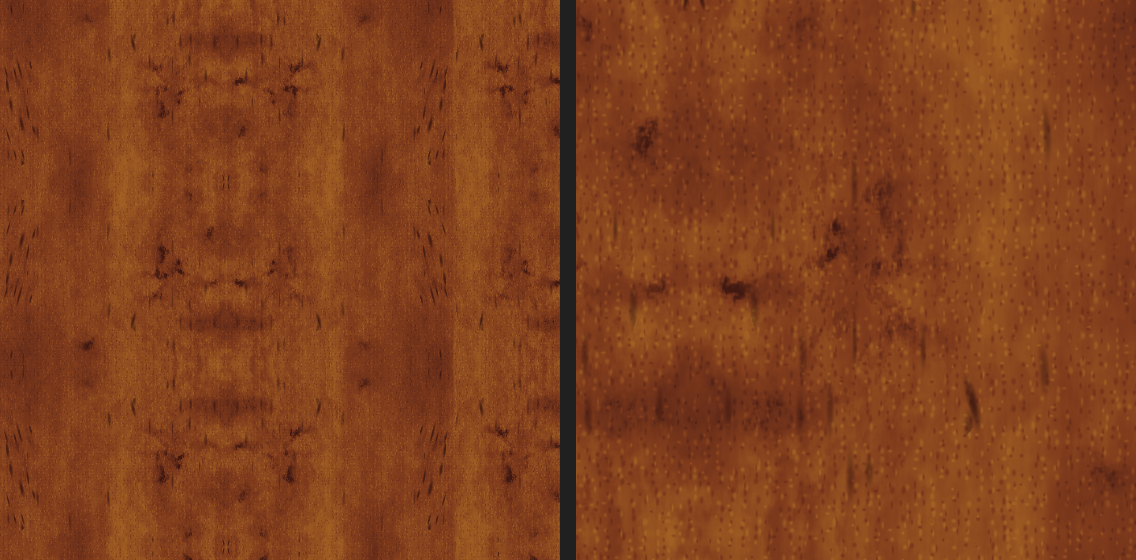
Left, the full canvas; right, a detail of the centre.
Write a Shadertoy shader that draws this texture.

```glsl
const vec2 MIRROR_AXIS = vec2(0.4036, 0.6745); // one crossing of the mirror lines
const vec2 HALF_PERIOD = vec2(0.6185, 0.3255); // distance between mirror lines
const float PANEL_HALF = 0.208;                // half width of the figured panel
const float BASE_TONE = 0.83;
const float MOTTLE = 0.17;
const float FINE = 0.10;
const float GRAIN = 0.09;
const float PORES = 0.30;
const vec3 DARK = vec3(0.35, 0.145, 0.09);
const vec3 RED_BROWN = vec3(0.50, 0.23, 0.11);
const vec3 GOLD = vec3(0.595, 0.335, 0.13);
const vec3 FLECK = vec3(0.20, 0.07, 0.055);

// Knots in folded coordinates: centre, radii
const int KNOT_COUNT = 9;
const vec4 KNOTS[KNOT_COUNT] = vec4[](
    vec4(0.120, 0.125, 0.014, 0.032), vec4(0.092, 0.158, 0.012, 0.024),
    vec4(0.125, 0.165, 0.026, 0.009), vec4(0.135, 0.205, 0.024, 0.008),
    vec4(0.055, 0.257, 0.024, 0.011), vec4(0.072, 0.018, 0.009, 0.013),
    vec4(0.025, 0.180, 0.024, 0.009), vec4(0.250, 0.293, 0.018, 0.016),
    vec4(0.030, 0.095, 0.016, 0.010));

vec3 hash3(vec2 p) {
    vec3 q = vec3(dot(p, vec2(127.1, 311.7)), dot(p, vec2(269.5, 183.3)), dot(p, vec2(419.2, 371.9)));
    return fract(sin(q) * 43758.5);
}

float blob(vec2 p, vec2 centre, vec2 radius) {
    vec2 q = (p - centre) / radius;
    return exp(-dot(q, q));
}

// Layered, self-warped sines, roughly -1 to 1
float waves(vec2 p) {
    mat2 turn = 1.9 * mat2(0.8, 0.6, -0.6, 0.8);
    float sum = 0.0, amp = 0.45;
    for (int i = 0; i < 5; i++) {
        sum += amp * sin(p.x + 1.4 * sin(1.3 * p.y + 2.0 * sum));
        p = turn * p + vec2(2.3, 5.1);
        amp *= 0.68;
    }
    return sum;
}

// Jittered cellular strokes, one per cell where the hash allows it
float flecks(vec2 p, vec2 cells, float density) {
    vec2 g = p * cells, id = floor(g);
    float mark = 0.0;
    for (int y = -1; y <= 1; y++)
    for (int x = -1; x <= 1; x++) {
        vec2 cell = id + vec2(x, y);
        vec3 h = hash3(cell);
        vec2 size = vec2(0.13 + 0.16 * h.y, 0.22 + 0.45 * h.x);
        vec2 d = (g - cell - 0.2 - 0.6 * h.xy) / size;
        d.x += 0.6 * d.y * d.y * (h.x - 0.5);
        mark = max(mark, smoothstep(1.1, 0.1, length(d)) * step(h.z, density));
    }
    return mark;
}

void mainImage(out vec4 fragColor, in vec2 fragCoord) {
    vec2 uv = fragCoord / iResolution.xy;
    // Fold the plane: panel at 0..PANEL_HALF, plain strip beyond it
    vec2 rel = uv - MIRROR_AXIS;
    vec2 q = abs(mod(rel + HALF_PERIOD, 2.0 * HALF_PERIOD) - HALF_PERIOD);
    q.x += 0.002 * sin(q.y * 43.0) * smoothstep(0.1, 0.2, q.x);
    float farEdge = HALF_PERIOD.x - PANEL_HALF;
    if (q.x > farEdge) q.x = HALF_PERIOD.x - q.x;
    vec3 copy = hash3(floor(rel / HALF_PERIOD) + 7.0);
    float strip = smoothstep(PANEL_HALF - 0.006, PANEL_HALF + 0.012, q.x)
                * smoothstep(farEdge, farEdge - 0.008, q.x);
    float panel = 1.0 - strip;

    // Mottling, vertical grain and pores
    float mottle = waves(q * vec2(38.0, 34.0));
    float fine = waves(q * vec2(150.0, 100.0) + 3.0);
    float heart = panel * exp(-q.x * q.x / 0.012);
    float tone = BASE_TONE - 0.11 * strip - 0.13 * heart;
    tone += MOTTLE * mottle * (0.6 + 0.5 * heart) + FINE * fine * (0.6 + 0.7 * heart);
    tone += GRAIN * (waves(vec2(uv.x * 120.0, uv.y * 11.0)) + 0.7 * waves(vec2(q.x * 45.0, q.y * 5.0)));
    tone += PORES * (flecks(uv, vec2(135.0, 190.0), 0.6) - flecks(uv + 0.37, vec2(150.0, 185.0), 0.6));

    // Growth rings and the bow-tie figure
    float rings = sin(210.0 * length((q - vec2(0.0, 0.15)) * vec2(1.0, 0.8)) + 3.0 * mottle);
    float bow = sin(300.0 * length((q - vec2(0.13, HALF_PERIOD.y)) * vec2(1.0, 0.7)) + 3.0 * mottle + 1.5 * fine);
    float bowMask = blob(q, vec2(0.075, HALF_PERIOD.y), vec2(0.05, 0.065));
    tone += 0.04 * rings * panel + bowMask * (0.10 + 0.12 * bow);

    // Broad stains
    tone -= 0.36 * blob(q, vec2(0.37, HALF_PERIOD.y), vec2(0.10, 0.09)) * strip;
    tone -= (0.22 + 0.15 * copy.x) * blob(q, vec2(0.27, 0.0), vec2(0.035, 0.085));
    tone -= 0.34 * blob(q, vec2(0.0, 0.25), vec2(0.06, 0.03));
    tone -= 0.12 * blob(q, vec2(0.02, 0.09), vec2(0.08, 0.05));
    tone += 0.12 * blob(q, vec2(0.18, 0.0), vec2(0.05, 0.12)) + 0.09 * blob(q, vec2(0.05, 0.17), vec2(0.04, 0.05));

    // Ragged knots, fading in some copies, among crumbly burl
    vec2 ragged = q + 0.009 * vec2(fine, waves(q.yx * 110.0));
    float knots = 0.0;
    for (int i = 0; i < KNOT_COUNT; i++) {
        float wear = mix(0.4, 1.0, hash3(copy.xy * 50.0 + float(i)).x);
        knots = max(knots, wear * blob(ragged, KNOTS[i].xy, KNOTS[i].zw));
    }
    float burl = blob(q, vec2(0.09, 0.17), vec2(0.07, 0.10));
    float crumbs = smoothstep(0.15, 0.8, fine) * burl;
    tone -= 0.75 * knots * (0.75 + 0.5 * fine) + 0.38 * crumbs;

    // Slanted strokes in the strip, upright slivers elsewhere
    float cluster = blob(q, vec2(0.372, 0.17), vec2(0.028, 0.10));
    tone -= cluster * (0.08 + 0.30 * smoothstep(0.0, 0.8, waves(vec2(q.x * 190.0 - q.y * 38.0, q.y * 42.0))));
    float slanted = flecks(q - vec2(0.2 * q.y, 0.0), vec2(66.0, 27.0), 0.8 * cluster);
    float seam = exp(-pow((q.x - PANEL_HALF) / 0.02, 2.0));
    float upright = flecks(q + 0.53, vec2(70.0, 30.0), 0.02 + 0.13 * seam + 0.16 * burl);
    float marks = max(0.75 * slanted, (0.4 + 0.3 * copy.z) * upright);
    marks = max(marks, 0.65 * smoothstep(0.45, 1.0, knots * (0.85 + 0.5 * fine)));

    // Tone ramp
    vec3 color = mix(DARK, RED_BROWN, clamp(tone / 0.62, -0.3, 1.0));
    color = mix(color, GOLD, clamp((tone - 0.62) / 0.38, 0.0, 1.35));
    fragColor = vec4(mix(color, FLECK, marks), 1.0);
}
```
